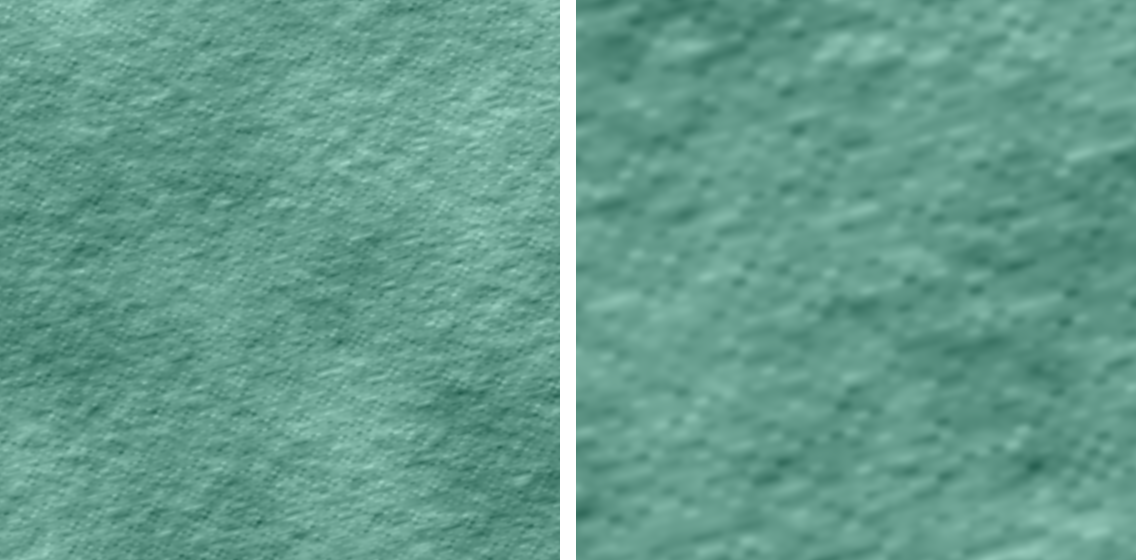
Left: the whole. Right: its middle third, enlarged.
A Shadertoy shader for this texture:

```glsl
// Soft sea-green felted paper: cloudy tone with a fine relief lit from above.

float hash(vec2 cell) {
    return fract(sin(dot(cell, vec2(127.1, 311.7))) * 43758.5453);
}

// Smooth value noise centred on zero
float noise(vec2 p) {
    vec2 cell = floor(p), f = fract(p);
    f = f * f * f * (f * (f * 6.0 - 15.0) + 10.0);
    float low = mix(hash(cell), hash(cell + vec2(1, 0)), f.x);
    float high = mix(hash(cell + vec2(0, 1)), hash(cell + vec2(1, 1)), f.x);
    return mix(low, high, f.y) - 0.5;
}

// Octaves are turned against each other to hide the lattice
float fbm(vec2 p, int octaves) {
    float sum = 0.0, amplitude = 0.5;
    for (int i = 0; i < octaves; i++) {
        sum += amplitude * noise(p);
        p = mat2(1.6, 1.2, -1.2, 1.6) * p + vec2(17.3, 9.1);
        amplitude *= 0.6;
    }
    return sum;
}

// Short matted fibres, slightly wider than tall
float fibreHeight(vec2 p) {
    return fbm(p * vec2(28.0, 32.0) + 40.0, 3);
}

void mainImage(out vec4 fragColor, in vec2 fragCoord) {
    vec2 uv = fragCoord / iResolution.y;

    // Broad clouds of light and dark
    float clouds = fbm(uv * 3.6 + vec2(5.7, 2.4), 5);

    // Relief: slope of the fibres towards the light
    vec2 toLight = vec2(-0.0007, 0.0019);
    float relief = fibreHeight(uv - toLight) - fibreHeight(uv + toLight);

    vec3 seaGreen = vec3(0.399, 0.613, 0.552);
    float tone = 0.26 * clouds + 0.82 * relief;
    fragColor = vec4(seaGreen + tone * vec3(1.03, 0.98, 0.98), 1.0);
}
```
